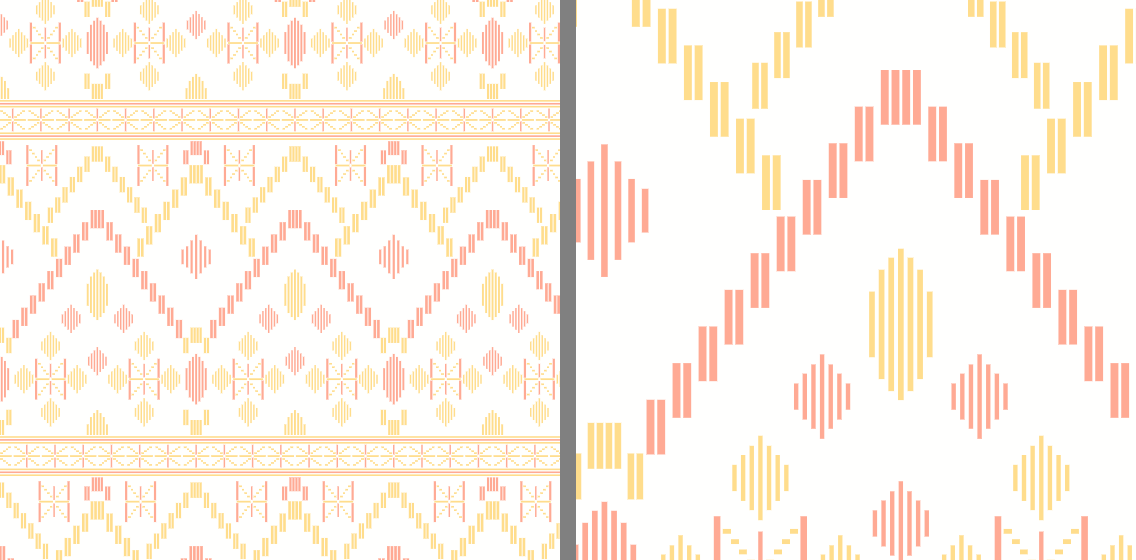
Left: the whole. Right: its middle third, enlarged.
This pattern is drawn by a Shadertoy shader. Its source:

```glsl
// Woven ikat-style textile: barred chevrons, diamonds and stars between striped borders, half-drop repeat.

const vec3 CLOTH  = vec3(1.0, 1.0, 0.995);
const vec3 YELLOW = vec3(1.0, 0.865, 0.55);
const vec3 CORAL  = vec3(1.0, 0.665, 0.58);

const float CANVAS = 768.0;             // design units down the canvas
const vec2  REPEAT = vec2(271.0, 461.0);
const vec2  ORIGIN = vec2(133.5, 136.0);

// Heights of the bars, from the middle bar outward
const vec4 LENS    = vec4(34.6, 30.5, 25.0, 15.0);
const vec4 DIAMOND = vec4(19.3, 14.7, 10.5, 6.0);
const vec4 GEM     = vec4(30.3, 22.5, 14.5, 10.0);

float box(vec2 p, vec2 halfSize) {
    vec2 d = abs(p) - halfSize;
    return max(d.x, d.y);
}

// Seven upright bars forming a lens or a diamond
float spindle(vec2 p, float pitch, float width, vec4 heights) {
    float x = abs(p.x);
    float i = min(round(x / pitch), 3.0);
    return box(vec2(x - i * pitch, p.y), vec2(0.5 * width, heights[int(i)]));
}

float diamond(vec2 p) {
    return spindle(p, 3.95, 2.0, DIAMOND);
}

float lens(vec2 p) {
    return spindle(p, 4.4, 2.6, LENS);
}

// Staircase of paired bars; p.x is the distance from its mirror axis
float chevron(vec2 p, float pitch, vec2 bar, vec2 stride, float last) {
    float i = clamp(round((p.x - pitch) / stride.x), 0.0, last);
    p -= vec2(pitch, 0.5 * bar.y) + i * stride;
    return box(vec2(abs(p.x) - 0.5 * pitch, p.y), 0.5 * bar);
}

float wideChevron(vec2 p, float last) {
    return chevron(p, 4.9, vec2(3.6, 25.0), vec2(11.9, 16.75), last);
}

float fineChevron(vec2 p, float slope, float last) {
    return chevron(p, 4.1, vec2(3.0, 21.0), vec2(10.05, slope), last);
}

// Stepped diagonal rays and a horizontal thread
float rays(vec2 p, vec2 start, vec2 stride, float reach) {
    vec2 q = abs(p);
    float i = clamp(round((q.x - start.x) / stride.x), 0.0, 3.0);
    float dash = box(q - start - i * stride, vec2(1.9, 1.1));
    float thread = box(q - vec2(0.5 * reach + 0.8, 0.0), vec2(0.5 * reach - 0.8, 1.2));
    return min(dash, thread);
}

// Upright bar, split at the middle
float splitBar(vec2 p, float width, float inner, float outer) {
    return box(vec2(p.x, abs(p.y) - 0.5 * (inner + outer)),
               0.5 * vec2(width, outer - inner));
}

float starRays(vec2 p) {
    return rays(p, vec2(4.5, 7.0), vec2(3.6, 4.7), 20.5);
}

float starFrame(vec2 p) {
    float sides = splitBar(vec2(abs(p.x) - 19.8, p.y), 3.0, 2.0, 28.0);
    return min(sides, splitBar(p, 2.0, 2.6, 21.0));
}

void mainImage(out vec4 fragColor, in vec2 fragCoord) {
    float pixel = CANVAS / iResolution.y;
    vec2 p = vec2(fragCoord.x, iResolution.y - fragCoord.y) * pixel - ORIGIN;

    // Half-drop repeat, mirrored about both the peak and the valley
    float row = floor(p.y / REPEAT.y);
    float u = mod(p.x - 0.5 * REPEAT.x * row + 0.5 * REPEAT.x, REPEAT.x) - 0.5 * REPEAT.x;
    float y = p.y - row * REPEAT.y;
    vec2 peak = vec2(abs(u), y);
    vec2 valley = vec2(0.5 * REPEAT.x - peak.x, y);

    // Striped border with a chain of small stars
    float border = y - 28.5;
    float cell = REPEAT.x / 7.0;
    vec2 link = vec2(u - cell * round(u / cell), border);
    float rail = abs(border) - 22.2;
    float coral = min(abs(rail) - 1.1, splitBar(link, 2.0, 2.2, 15.5));
    float yellow = min(abs(abs(rail) - 4.0) - 1.1,
                       rays(link, vec2(4.2, 4.0), vec2(3.6, 2.7), 18.0));

    // Stars: a pair below the border and a pair in the lower garden
    vec2 upper = peak - vec2(76.2, 91.0);
    vec2 lower = peak - vec2(64.2, 384.0);
    coral = min(coral, min(starFrame(upper), starFrame(lower)));
    yellow = min(yellow, min(starRays(upper), starRays(lower)));

    // Four petals around each lower star
    yellow = min(yellow, diamond(vec2(lower.x, abs(lower.y) - 45.5)));
    yellow = min(yellow, diamond(vec2(abs(lower.x) - 36.5, lower.y)));

    // Chevrons and their caps
    coral = min(coral, wideChevron(peak - vec2(0.0, 152.0), 9.0));
    yellow = min(yellow, wideChevron(valley - vec2(0.0, 90.5), 6.0));
    yellow = min(yellow, fineChevron(peak - vec2(0.0, 64.7), 14.0, 6.0));
    yellow = min(yellow, fineChevron(valley - vec2(0.0, 313.3), 14.0, 1.0));
    yellow = min(yellow, fineChevron(valley - vec2(0.0, 440.0), -14.0, 1.0));
    coral = min(coral, chevron(valley - vec2(0.0, 57.7), 4.1, vec2(3.0, 19.0), vec2(10.05, 12.5), 1.0));

    // Barred lenses, diamonds and the half lens resting on the border
    coral = min(coral, spindle(valley - vec2(0.0, 216.3), 6.2, 3.0, GEM));
    coral = min(coral, lens(valley - vec2(0.0, 384.0)));
    coral = min(coral, diamond(peak - vec2(36.0, 301.3)));
    coral = min(coral, diamond(peak - vec2(0.0, 359.3)));
    yellow = min(yellow, lens(peak - vec2(0.0, 268.3)));
    yellow = min(yellow, max(lens(peak - vec2(0.0, 461.0)), y - 461.0));

    vec3 color = mix(CLOTH, YELLOW, clamp(0.5 - yellow / pixel, 0.0, 1.0));
    color = mix(color, CORAL, clamp(0.5 - coral / pixel, 0.0, 1.0));
    fragColor = vec4(color, 1.0);
}
```
